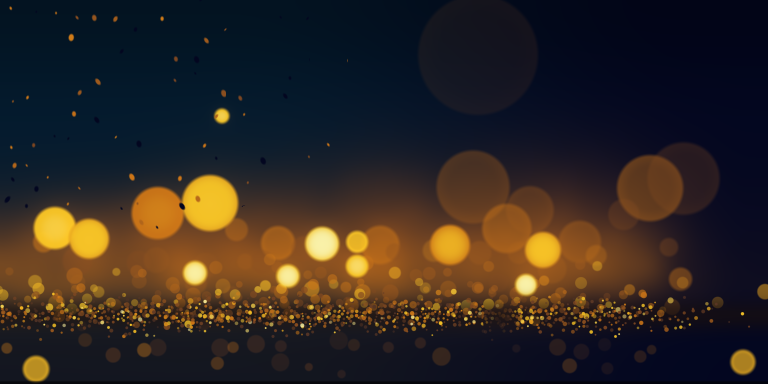
Reproduce this background procedurally as a WebGL 2 fragment shader.

```glsl
#version 300 es
precision highp float;
// Golden bokeh lights and a band of glitter glowing against a navy night.
#define HAZE_HEIGHT 0.34
#define HAZE_RISE 0.235
#define HAZE_FALL 0.17
#define HAZE_STRENGTH 0.86
#define FIRE_STRENGTH 0.42
#define GLITTER_HEIGHT 0.178
#define GLITTER_SPREAD 0.026
#define DISC_SOFTNESS 0.006
#define LAMP_GLOW 0.30
#define SPARK_DENSITY 0.30

uniform vec2 u_resolution;
out vec4 fragColor;

const vec3 NAVY = vec3(0.010, 0.025, 0.125);
const vec3 TEAL = vec3(0.015, 0.105, 0.180);
const vec3 EMBER = vec3(0.23, 0.16, 0.16);
const vec3 RUST = vec3(0.48, 0.27, 0.13);
const vec3 AMBER = vec3(0.80, 0.46, 0.09);
const vec3 GOLD = vec3(0.98, 0.78, 0.15);
const vec3 PALE = vec3(0.99, 0.97, 0.69);

// Lights: centre, radius, heat.
const vec4 LAMPS[12] = vec4[12](
  vec4(0.411, 0.445, 0.068, 0.56), vec4(0.547, 0.471, 0.073, 0.77),
  vec4(0.143, 0.406, 0.055, 0.82), vec4(0.232, 0.378, 0.052, 0.76),
  vec4(1.172, 0.362, 0.052, 0.67), vec4(1.414, 0.349, 0.047, 0.73),
  vec4(0.839, 0.365, 0.044, 0.98), vec4(0.930, 0.307, 0.029, 0.87),
  vec4(0.750, 0.281, 0.030, 0.95), vec4(0.508, 0.289, 0.031, 0.96),
  vec4(1.370, 0.258, 0.028, 0.98), vec4(0.578, 0.698, 0.019, 0.84));

// Faint out-of-focus discs: centre, radius, opacity.
const vec4 VEILS[12] = vec4[12](
  vec4(1.245, 0.857, 0.156, 0.16), vec4(1.232, 0.513, 0.095, 0.38),
  vec4(1.320, 0.405, 0.064, 0.52), vec4(1.380, 0.453, 0.062, 0.36),
  vec4(1.693, 0.510, 0.086, 0.48), vec4(1.780, 0.535, 0.094, 0.28),
  vec4(1.510, 0.370, 0.055, 0.42), vec4(0.724, 0.367, 0.044, 0.58),
  vec4(0.990, 0.362, 0.050, 0.55), vec4(0.930, 0.370, 0.028, 0.98),
  vec4(0.094, 0.039, 0.034, 0.88), vec4(1.935, 0.057, 0.032, 0.85));

vec3 hash3(vec2 p) {
  vec3 q = fract(p.xyx * vec3(0.1031, 0.1030, 0.0973));
  q += dot(q, q.yxz + 33.33);
  return fract((q.xxy + q.yzz) * q.zyx);
}

float noise(vec2 p) {
  vec2 i = floor(p), f = fract(p);
  f = f * f * (3.0 - 2.0 * f);
  return mix(mix(hash3(i).x, hash3(i + vec2(1, 0)).x, f.x),
             mix(hash3(i + vec2(0, 1)).x, hash3(i + vec2(1, 1)).x, f.x), f.y);
}

float bell(float x, float centre, float spread) {
  float t = (x - centre) / spread;
  return exp(-t * t);
}

vec3 heatColour(float h) {
  vec3 c = mix(EMBER, RUST, smoothstep(0.0, 0.25, h));
  c = mix(c, AMBER, smoothstep(0.25, 0.5, h));
  c = mix(c, GOLD, smoothstep(0.5, 0.75, h));
  return mix(c, PALE, smoothstep(0.75, 1.0, h));
}

float disc(float d, float r, float soft) {
  return 1.0 - smoothstep(r - soft, r + soft, d);
}

// Warmth of the scene fades towards the right.
float warmth(float x) {
  return (1.0 - 0.9 * smoothstep(1.4, 1.95, x)) * mix(0.75, 1.0, smoothstep(0.0, 0.5, x));
}

// Jittered discs in a horizontal band; size and heat are (least, most).
vec3 scatter(vec3 col, vec2 p, float cell, vec2 size, vec2 band, vec2 heat, float opacity, float seed) {
  float soft = max(0.7 / u_resolution.y, size.y * 0.12);
  vec2 home = floor(p / cell);
  for (int k = 0; k < 9; k++) {
    vec2 id = home + vec2(k % 3 - 1, k / 3 - 1);
    vec3 a = hash3(id + seed), b = hash3(id + seed + 57.0);
    vec2 c = (id + 0.1 + 0.8 * a.xy) * cell;
    float present = step(a.z + 0.02, bell(c.y, band.x, band.y) * warmth(c.x));
    float m = disc(length(p - c), mix(size.x, size.y, b.x), soft);
    col = mix(col, heatColour(mix(heat.x, heat.y, b.y * b.y)), m * present * opacity * mix(0.4, 1.0, b.z));
  }
  return col;
}

// Airborne specks at upper left; some shine and some are dark.
vec3 sparks(vec3 col, vec2 p, float cell) {
  vec2 id = floor(p / cell);
  vec3 a = hash3(id + 311.0), b = hash3(id + 173.0);
  vec2 q = p - (id + 0.2 + 0.6 * a.xy) * cell;
  q.x += q.y * (b.x - 0.5);
  float zone = smoothstep(0.36, 0.5, p.y) * (1.0 - smoothstep(0.4, 1.0, p.x));
  float m = disc(length(q * vec2(1.0, 0.75)), mix(0.002, 0.007, b.y * b.y), 0.0025);
  vec3 tint = b.z < 0.35 ? NAVY : heatColour(0.1 + 0.45 * b.z);
  return mix(col, tint, m * step(a.z, SPARK_DENSITY * 1.6 * zone));
}

void main() {
  vec2 p = gl_FragCoord.xy / u_resolution * vec2(2.0, 1.0);

  // Night sky, wide brown haze and the fire-lit air low inside it
  vec3 col = mix(TEAL, NAVY, smoothstep(0.6, 1.8, p.x));
  col *= mix(1.0, 0.72, smoothstep(0.65, 1.0, p.y));
  float cloud = 0.7 * noise(p * 6.0) + 0.3 * noise(p * 13.0);
  float spread = p.y > HAZE_HEIGHT ? HAZE_RISE * mix(0.72, 1.0, smoothstep(0.1, 1.1, p.x)) : HAZE_FALL;
  float haze = bell(p.y, HAZE_HEIGHT, spread) * warmth(p.x) * mix(0.75, 1.1, cloud);
  col = mix(col, mix(EMBER, RUST, haze), min(haze * HAZE_STRENGTH * 1.15, 1.0));
  float fire = bell(p.y, 0.28, 0.10) * warmth(p.x) * mix(0.4, 1.3, cloud);
  col = mix(col, AMBER, fire * FIRE_STRENGTH);
  float ground = 1.0 - smoothstep(0.08, 0.23, p.y);
  col = mix(col, mix(vec3(0.10, 0.08, 0.10), NAVY, smoothstep(0.7, 1.9, p.x)), 0.7 * ground);

  // Faint discs
  for (int i = 0; i < 12; i++) {
    vec4 v = VEILS[i];
    float d = length(p - v.xy);
    float rim = 0.85 + 0.15 * smoothstep(0.6, 1.0, d / v.z);
    col = mix(col, heatColour(0.15 + 0.6 * v.w), disc(d, v.z, DISC_SOFTNESS) * v.w * rim);
  }

  // Bokeh shrinking down towards the ground
  col = scatter(col, p, 0.095, vec2(0.020, 0.042), vec2(0.32, 0.07), vec2(0.30, 0.65), 0.50, 11.0);
  col = scatter(col, p, 0.055, vec2(0.010, 0.022), vec2(0.26, 0.05), vec2(0.35, 0.80), 0.65, 23.0);
  col = scatter(col, p, 0.040, vec2(0.007, 0.016), vec2(0.23, 0.04), vec2(0.35, 0.85), 0.65, 47.0);
  col = scatter(col, p, 0.065, vec2(0.010, 0.024), vec2(0.09, 0.05), vec2(0.10, 0.55), 0.42, 37.0);

  // Bright lamps with halos
  for (int i = 0; i < 12; i++) {
    vec4 l = LAMPS[i];
    float d = length(p - l.xy), t = d / l.z;
    col += AMBER * LAMP_GLOW * l.w * exp(-1.7 * t);
    col = mix(col, heatColour(l.w - 0.17 * l.w * t * t * t), 0.96 * disc(d, l.z, DISC_SOFTNESS));
  }

  // Glitter on the ground, with one dark gap
  float gap = 1.0 - 0.8 * bell(p.x, 1.3, 0.04);
  float bed = bell(p.y, GLITTER_HEIGHT, GLITTER_SPREAD * 1.4);
  col = mix(col, vec3(0.10, 0.06, 0.05), 0.6 * bed);
  col = scatter(col, p, 0.028, vec2(0.005, 0.010), vec2(0.205, 0.035), vec2(0.3, 0.9), 0.8 * gap, 71.0);
  col = scatter(col, p, 0.012, vec2(0.002, 0.005), vec2(GLITTER_HEIGHT, GLITTER_SPREAD * 1.4), vec2(0.1, 0.9), gap, 89.0);
  col = scatter(col, p, 0.015, vec2(0.002, 0.006), vec2(GLITTER_HEIGHT, GLITTER_SPREAD), vec2(0.3, 1.0), gap, 131.0);

  col = sparks(col, p, 0.055);
  col *= mix(0.4, 1.0, smoothstep(0.004, 0.010, p.y));
  fragColor = vec4(clamp(col, 0.0, 1.0), 1.0);
}
```
